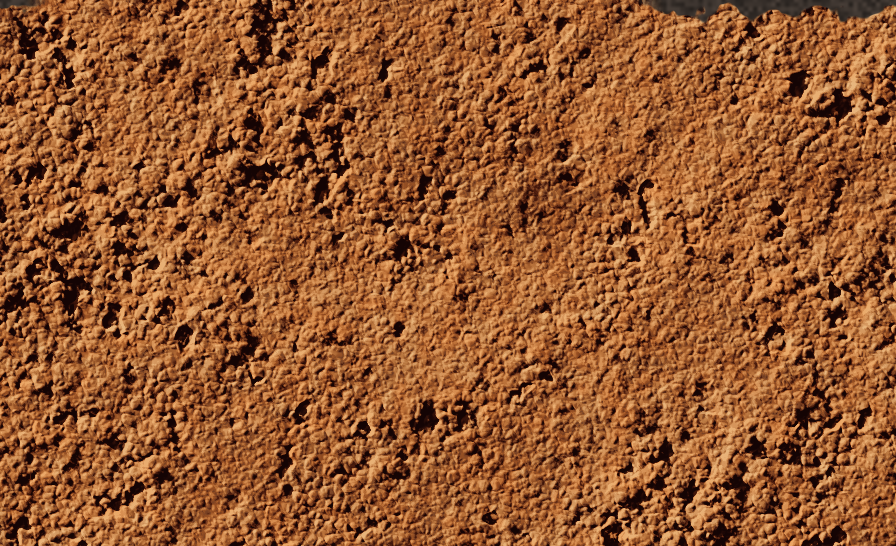
This texture is drawn by a Shadertoy shader. Its source:

```glsl
// Dry orange-brown soil: crumbs and clods under a low sun from the upper left.

vec2 hash2(vec2 p) {
    vec3 q = fract(p.xyx * vec3(0.1031, 0.1030, 0.0973));
    q += dot(q, q.yzx + 33.33);
    return fract((q.xx + q.yz) * q.zy);
}

float noise(vec2 p) {
    vec2 i = floor(p), f = fract(p);
    f = f * f * (3.0 - 2.0 * f);
    float low = mix(hash2(i).x, hash2(i + vec2(1, 0)).x, f.x);
    float high = mix(hash2(i + vec2(0, 1)).x, hash2(i + vec2(1, 1)).x, f.x);
    return mix(low, high, f.y);
}

// Octaves are turned against each other to hide the lattice
float fbm(vec2 p) {
    float sum = 0.0, gain = 0.5;
    for (int i = 0; i < 4; i++) {
        p = mat2(1.6, 1.2, -1.2, 1.6) * p + 7.3;
        sum += gain * noise(p);
        gain *= 0.5;
    }
    return sum;
}

// Scattered rounded lumps, highest one wins; height in cell units
float lumps(vec2 p) {
    vec2 cell = floor(p);
    float top = 0.0;
    for (int y = -1; y <= 1; y++)
    for (int x = -1; x <= 1; x++) {
        vec2 id = cell + vec2(x, y);
        vec2 rnd = hash2(id + 19.0);
        vec2 d = p - id - hash2(id);
        d.x *= 0.8 + 0.4 * rnd.y;
        float radius = mix(0.25, 0.75, rnd.x);
        top = max(top, radius * (1.0 - dot(d, d) / (radius * radius)));
    }
    return top;
}

// Smooth trodden middle, crumbly borders and patches
float roughness(vec2 p) {
    float border = smoothstep(0.1, 0.75, length((p - vec2(0.85, 0.5)) * vec2(0.9, 1.1)));
    return 0.5 + 0.25 * border + 0.65 * smoothstep(0.25, 0.7, fbm(p * 3.0 + 3.0));
}

float height(vec2 p, float rough) {
    vec2 warp = vec2(noise(p * 75.0), noise(p * 75.0 + 41.0)) - 0.5;
    vec2 q = mat2(0.8, 0.6, -0.6, 0.8) * (p + 0.006 * warp);
    float h = 0.04 * fbm(p * 5.0);
    // Clods, crumbs and fine grains
    h += rough * 0.6 * lumps(q * 21.0) / 21.0 * smoothstep(0.4, 0.65, noise(q * 9.0 + 5.0));
    h += rough * 0.95 * lumps(q * 60.0 + 11.0) / 60.0;
    h += 0.9 * lumps(q * 118.0 + 27.0) / 118.0;
    // Scattered ragged pits
    h -= 0.022 * rough * smoothstep(0.60, 0.74, fbm(q * 9.0 + 60.0));
    return h;
}

// Soil colour from deep shade (0) to full sun (1)
vec3 soil(float v) {
    vec3 c = mix(vec3(0.08, 0.015, 0.015), vec3(0.30, 0.11, 0.05), smoothstep(0.03, 0.17, v));
    c = mix(c, vec3(0.48, 0.26, 0.14), smoothstep(0.19, 0.36, v));
    c = mix(c, vec3(0.58, 0.31, 0.14), smoothstep(0.36, 0.47, v));
    c = mix(c, vec3(0.73, 0.45, 0.23), smoothstep(0.47, 0.62, v));
    c = mix(c, vec3(0.84, 0.58, 0.35), smoothstep(0.62, 0.80, v));
    return mix(c, vec3(0.92, 0.69, 0.45), smoothstep(0.86, 1.08, v));
}

void mainImage(out vec4 fragColor, in vec2 fragCoord) {
    vec2 p = fragCoord / iResolution.y;
    float aspect = iResolution.x / iResolution.y;
    vec2 sun = normalize(vec2(-0.8, 0.6));
    float rough = roughness(p);
    float h = height(p, rough);

    // Slope towards the sun, and shadows cast by higher ground
    float slope = (h - height(p + sun * 0.004, rough)) / 0.004;
    float blocked = 0.0;
    float reach = 0.004;
    for (int i = 0; i < 8; i++) {
        float rise = height(p + sun * reach, rough) - h;
        blocked = max(blocked, rise - 0.58 * reach);
        reach *= 1.38;
    }
    float shadow = smoothstep(-0.0005, 0.0085, blocked);

    // Light, with fine grit and broad patches
    float light = 0.54 + 0.25 * slope;
    light += 0.2 * (noise(p * 190.0) - 0.5) + 0.26 * (fbm(p * 3.0 + 90.0) - 0.47);
    light = clamp(light, 0.18, 1.05) * (1.0 - 0.88 * shadow);
    vec3 color = soil(light);

    // Redder and paler crumbs
    float tint = noise(p * 45.0 + 8.0) - 0.5;
    color *= 1.0 + tint * vec3(0.02, -0.10, -0.25);

    // Dark grey ground showing at the top corners
    float corner = max(smoothstep(aspect - 0.5, aspect - 0.42, p.x), 1.0 - smoothstep(0.04, 0.10, p.x));
    float edge = 1.0 - corner * 0.04 * (noise(p * 24.0) - 0.1 + 0.3 * noise(p * 90.0));
    float bare = corner * smoothstep(edge - 0.003, edge + 0.003, p.y);
    vec3 grey = vec3(0.22, 0.19, 0.17) * (0.7 + 0.6 * noise(p * 120.0));
    color = mix(color, grey, bare);

    fragColor = vec4(color, 1.0);
}
```
